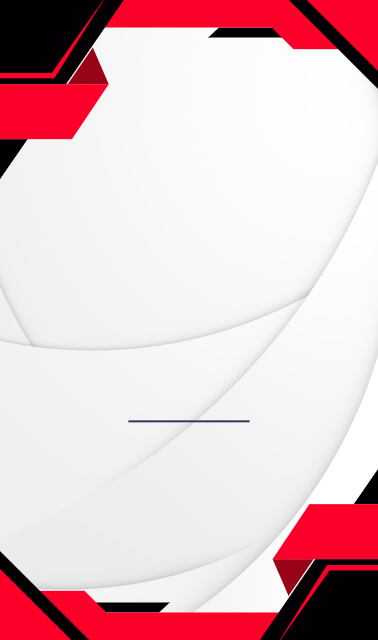
Reproduce this background procedurally as a Shadertoy shader.

```glsl
const vec3 RED = vec3(0.99, 0.0, 0.16);
const vec3 MAROON = vec3(0.60, 0.01, 0.09);
const vec3 BLACK = vec3(0.01, 0.0, 0.01);
const vec3 NAVY = vec3(0.17, 0.22, 0.36);
const vec2 GRID = vec2(452.0, 768.0); // canvas measured in layout units

// Coverage of a shape from its signed distance, one pixel of smoothing
float fill(float d) {
    return clamp(0.5 - d * iResolution.y / GRID.y, 0.0, 1.0);
}

float circle(vec2 p, vec2 centre, float radius) {
    return length(p - centre) - radius;
}

// Crisp outer rim whose shadow fades inwards
float crease(float d, float softness) {
    return fill(d) * exp(min(d, 0.0) / softness);
}

// Layered paper with curved folds
vec3 paper(vec2 p) {
    float sweep = circle(p, vec2(-276.5, -84.5), 780.0);
    float bowl = circle(p, vec2(111.0, -115.0), 535.5);
    float outer = circle(p, vec2(-98.0, 265.7), 572.7);
    float base = circle(p, vec2(78.0, 206.5), 501.0);
    float flap = circle(p, vec2(513.0, 119.0), 560.0);

    float light = mix(0.995, 0.925, smoothstep(0.0, 680.0, length(p - vec2(410.0, 110.0))));
    light += 0.012 * fill(-bowl) * fill(sweep);
    light += 0.012 * fill(-sweep) * smoothstep(150.0, 400.0, p.x);
    light = mix(light, mix(0.95, 1.0, smoothstep(200.0, 400.0, p.x)), fill(-outer));
    light = mix(light, 0.955, fill(-base) * fill(outer) * (1.0 - smoothstep(200.0, 330.0, p.x)));

    light -= 0.13 * crease(sweep, 5.0) * smoothstep(70.0, 260.0, p.x);
    light -= 0.14 * crease(bowl, mix(2.5, 5.0, p.x / GRID.x)) * fill(sweep);
    light -= 0.12 * crease(outer, 7.0);
    light -= 0.13 * crease(base, 5.0) * (1.0 - smoothstep(200.0, 335.0, p.x));
    light -= 0.13 * crease(flap, 4.0) * fill(bowl);
    return vec3(light);
}

// Stepped bar along an edge, ending in a striped corner
vec3 rail(vec3 col, vec2 p) {
    float diagonal = p.x - p.y;
    float tab = max(max(33.0 - p.y, p.y - 45.0),
                    max((diagonal - 293.0) * 0.707, (297.6 - 1.08 * p.y - p.x) * 0.68));
    float bar = min(p.y - 33.0, max(p.y - 59.0, (292.0 - diagonal) * 0.707));
    bar = min(bar, (356.0 - diagonal) * 0.707);
    col = mix(col, BLACK, fill(tab));
    col = mix(col, RED, fill(bar));
    return mix(col, BLACK, fill((abs(diagonal - 356.0) - 10.7) * 0.707));
}

// Slanted panel with a folded ribbon beneath it
vec3 ribbonCorner(vec3 col, vec2 p) {
    float panel = max(p.y - 101.0, (p.x + 0.683 * p.y - 148.0) * 0.826);
    float inlay = max(p.y - 94.0, (p.x + 0.628 * p.y - 124.0) * 0.847);
    float inset = max(p.y - 87.5, (p.x + 0.705 * p.y - 123.5) * 0.817);
    float ribbon = max(abs(p.y - 134.0) - 33.0, (p.x + 0.667 * p.y - 197.4) * 0.832);
    float tail = max(167.0 - p.y, (p.x + 0.6875 * p.y - 147.8) * 0.824);
    vec2 apex = p - vec2(111.0, 57.0);
    float fold = max(p.y - 101.0, max((apex.x - 0.432 * apex.y) * 0.918,
                                      (-apex.x - 0.682 * apex.y) * 0.826));
    col = mix(col, BLACK, fill(tail));
    col = mix(col, MAROON, fill(fold));
    col = mix(col, RED, fill(ribbon));
    col = mix(col, BLACK, fill(panel));
    return mix(col, RED, fill(max(inlay, -inset)));
}

void mainImage(out vec4 fragColor, in vec2 fragCoord) {
    // Layout runs downwards from the top left
    vec2 uv = fragCoord / iResolution.xy;
    vec2 p = vec2(uv.x, 1.0 - uv.y) * GRID;
    vec3 col = paper(p);

    // Divider
    vec2 rule = abs(p - vec2(226.0, 505.6)) - vec2(72.3, 1.2);
    col = mix(col, NAVY, fill(max(rule.x, rule.y)));

    // The frame repeats after half a turn
    for (int side = 0; side < 2; side++) {
        float turned = float(side);
        vec2 q = mix(p, GRID - p, turned);
        col = rail(col, q);
        col = ribbonCorner(col, q + 4.0 * turned);
    }
    fragColor = vec4(col, 1.0);
}
```
